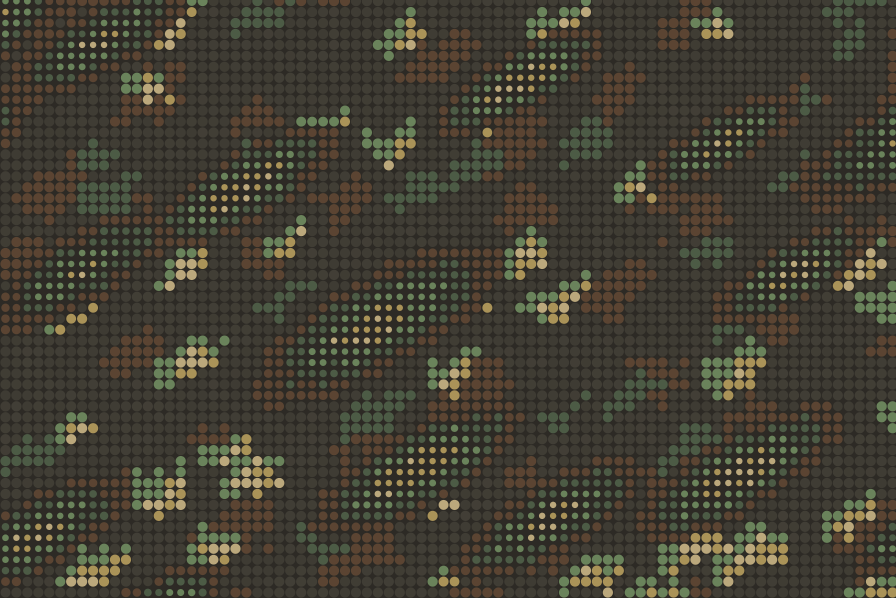
This pattern is drawn by a WebGL 2 fragment shader. Its source:

```glsl
#version 300 es
precision highp float;
// Camouflage of round dots: slanted halftone lenses, small bright clusters and brown patches.

uniform vec2 u_resolution;
out vec4 fragColor;

vec3 hash3(vec3 p) {
    p = fract(p * vec3(0.1031, 0.1030, 0.0973));
    p += dot(p, p.yxz + 33.33);
    return fract((p.xxy + p.yxx) * p.zyx);
}

// Cellular field of slanted ellipses: x = 1 at a centre and 0 on its rim, y = random tone.
vec2 blobs(vec2 p, vec2 cellSize, vec2 reach, float seed) {
    vec2 q = mat2(0.866, -0.5, 0.5, 0.866) * p / cellSize;
    vec2 home = floor(q);
    vec2 best = vec2(-9.0, 0.0);
    for (int j = -1; j <= 1; j++) {
        for (int i = -1; i <= 1; i++) {
            vec2 cell = home + vec2(i, j);
            vec3 h = hash3(vec3(cell + 57.0, seed));
            vec2 centre = cell + 0.15 + 0.7 * h.xy;
            float scale = mix(0.65, 1.25, fract(h.z * 7.0));
            float field = 1.0 - length((q - centre) / (reach * scale));
            if (field > best.x) best = vec2(field, h.z);
        }
    }
    return best;
}

void main() {
    const vec3 GAP = vec3(0.175, 0.165, 0.145);
    const vec3 OLIVE = vec3(0.250, 0.238, 0.205);
    const vec3 BROWN = vec3(0.355, 0.268, 0.195);
    const vec3 MOSS = vec3(0.300, 0.355, 0.272);
    const vec3 GREEN = vec3(0.415, 0.515, 0.355);
    const vec3 GOLD = vec3(0.665, 0.575, 0.345);
    const vec3 TAN = vec3(0.735, 0.660, 0.485);

    // Dot grid; every dot samples the pattern at its own centre
    float rows = 54.6;
    vec2 grid = gl_FragCoord.xy / u_resolution.y * rows;
    vec2 dotId = floor(grid);
    vec2 p = (dotId + 0.5) / rows;
    vec3 grain = hash3(vec3(dotId + 11.0, 5.0));

    // Layered sines make the outlines ragged
    vec2 ragged = p + 0.010 * sin(p.yx * 67.0 + vec2(0.0, 2.0))
                    + 0.006 * sin(p.yx * 149.0 + p * 41.0);

    // Brown patches
    vec3 colour = OLIVE * (0.97 + 0.06 * grain.z);
    vec2 patches = blobs(ragged, vec2(0.24, 0.17), vec2(0.26, 0.21), 71.0);
    if (patches.x + 0.25 * (grain.x - 0.5) > 0.0) colour = BROWN;

    // Green clusters with an offset golden accent
    vec2 clusterCell = vec2(0.20, 0.13), clusterReach = vec2(0.30, 0.21);
    vec2 cluster = blobs(ragged, clusterCell, clusterReach, 23.0);
    vec2 accent = blobs(ragged + vec2(-0.012, 0.009), clusterCell, clusterReach, 23.0);
    if (cluster.x > 0.0) colour = cluster.y < 0.38 ? MOSS : GREEN;
    vec3 bright = grain.y > 0.62 ? TAN : GOLD;
    if (accent.x > 0.28 && accent.y > 0.5) colour = bright;

    // Halftone lenses: colour brightens and dots shrink towards the core
    vec2 lens = blobs(p, vec2(0.52, 0.26), vec2(0.40, 0.26), 42.0);
    float level = lens.x * mix(0.80, 1.15, lens.y) + 0.12 * (grain.x - 0.5);
    if (lens.x > 0.0) {
        colour = level > 0.70 ? bright
               : level > 0.48 ? GREEN
               : level > 0.27 ? MOSS
               : level > 0.03 ? BROWN : OLIVE;
    }
    float radius = mix(0.465, 0.29, smoothstep(-0.25, 0.75, lens.x));

    // Smooth round dots over the dark ground
    float pixel = rows / u_resolution.y;
    float dist = length(fract(grid) - 0.5);
    float cover = clamp((radius - dist) / pixel + 0.5, 0.0, 1.0);
    fragColor = vec4(mix(GAP, colour, cover), 1.0);
}
```
